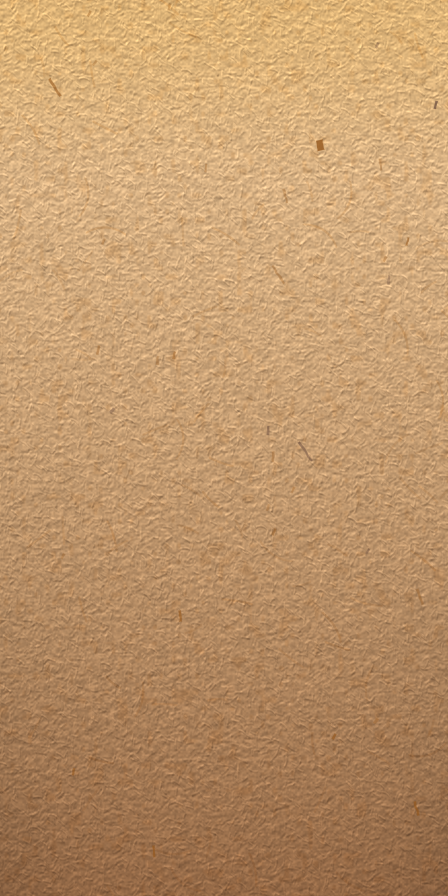
Give the GLSL for this texture, as a Shadertoy shader.

```glsl
// Recycled kraft cardboard: a warm vertical light falloff over matted fibres.
// The pulp is a height field of noise and short curved strokes, lit from above,
// with amber strands and a few dark flecks scattered by hash.

float hash(vec2 p) {
    return fract(sin(dot(p, vec2(127.1, 311.7))) * 43758.5453);
}

vec2 hash2(vec2 p) {
    return vec2(hash(p), hash(p + 19.7));
}

float noise(vec2 p) {
    vec2 i = floor(p), f = fract(p);
    f = f * f * (3.0 - 2.0 * f);
    return mix(mix(hash(i), hash(i + vec2(1, 0)), f.x),
               mix(hash(i + vec2(0, 1)), hash(i + vec2(1, 1)), f.x), f.y);
}

vec2 rotate(vec2 p, float angle) {
    float c = cos(angle), s = sin(angle);
    return vec2(c * p.x + s * p.y, c * p.y - s * p.x);
}

// One curved fibre per cell; only the given share of cells holds one
float fibres(vec2 p, float cells, float halfWidth, float share, float seed) {
    vec2 q = p * cells, cell = floor(q);
    float soft = cells / iResolution.x;
    float cover = 0.0;
    for (int y = -1; y <= 1; y++) {
        for (int x = -1; x <= 1; x++) {
            vec2 id = cell + vec2(x, y);
            vec2 rnd = hash2(id + seed);
            vec2 d = rotate(q - id - hash2(id + seed + 41.3), rnd.x * 6.283);
            d.y += (rnd.y - 0.5) * d.x * d.x;
            float reach = 0.25 + 0.4 * rnd.y;
            float dist = length(vec2(max(abs(d.x) - reach, 0.0), d.y));
            float stroke = 1.0 - smoothstep(halfWidth - 0.5 * soft, halfWidth + 0.7 * soft, dist);
            float present = step(hash(id + seed + 83.1), share);
            cover = max(cover, stroke * present * (0.5 + 0.5 * rnd.x));
        }
    }
    return cover;
}

float pulpHeight(vec2 p) {
    vec2 warped = p + 0.010 * vec2(noise(p * 45.0), noise(p * 45.0 + 57.0));
    return 0.65 * noise(rotate(warped, -0.3) * vec2(74.0, 112.0))
         + 0.62 * noise(rotate(warped, 0.6) * vec2(130.0, 185.0))
         + 0.38 * fibres(p, 62.0, 0.10, 0.7, 3.0)
         + 0.22 * fibres(p, 25.0, 0.04, 0.4, 11.0);
}

void mainImage(out vec4 fragColor, in vec2 fragCoord) {
    vec2 p = fragCoord / iResolution.x;
    float height = iResolution.y / iResolution.x;
    float y = p.y / height;
    float pixel = 1.0 / iResolution.x;

    // Light falloff, yellower at the very top and a little dimmer in the lower corners
    vec3 color = mix(vec3(0.58, 0.41, 0.275), vec3(0.875, 0.725, 0.54), 1.0 - pow(1.0 - y, 1.5));
    color *= mix(vec3(1.0), vec3(0.995, 0.975, 0.87), smoothstep(0.78, 1.0, y));
    color *= 1.0 - 0.09 * pow(abs(p.x - 0.5) * 2.0, 3.0) * pow(1.0 - y, 3.0);

    // Relief of the pulp and its uneven tone
    float relief = pulpHeight(p) - pulpHeight(p + vec2(-0.0015, 0.004));
    color *= 1.0 + vec3(0.25, 0.275, 0.30) * clamp(relief, -0.9, 0.8);
    color *= 1.0 + 0.05 * (noise(p * 60.0 + 9.0) - 0.5);
    color *= 1.0 + 0.15 * (noise(p * 230.0 + 3.0) - 0.5);

    // Faint amber stains and strands
    float stain = smoothstep(0.62, 0.95, noise(p * vec2(75.0, 55.0) + 31.0));
    float strand = fibres(p, 15.0, 0.035, 0.2, 29.0);
    color *= mix(vec3(1.0), vec3(0.94, 0.87, 0.76), 0.45 * stain + 0.6 * strand);

    // Flecks: mostly thin upright splinters, now and then a stout dark chip
    for (int i = 0; i < 34; i++) {
        vec2 key = vec2(float(i), 5.3);
        vec2 rnd = hash2(key + 2.0);
        float chip = step(0.88, rnd.y);
        vec2 d = p - hash2(key) * vec2(1.0, height);
        d = rotate(d, (rnd.x - 0.5) * 1.3);
        d.x += 0.003 * (noise(p * 110.0) - 0.5);
        vec2 size = mix(vec2(0.0024, 0.006 + 0.020 * rnd.x * rnd.x),
                        vec2(0.004 + 0.006 * rnd.x, 0.011), chip);
        size.x *= 0.65 + 0.5 * noise(p * 85.0);
        vec2 edge = abs(d) - size;
        float dist = length(max(edge, 0.0)) + min(max(edge.x, edge.y), 0.0);
        float mask = 1.0 - smoothstep(-0.5 * pixel, pixel, dist);
        vec3 tint = mix(vec3(0.58, 0.34, 0.11), vec3(0.36, 0.25, 0.21), step(0.8, hash(key + 7.0)));
        color = mix(color, tint, mask * mix(0.3 + 0.5 * rnd.y * rnd.y, 0.8, chip));
    }

    fragColor = vec4(clamp(color, 0.0, 1.0), 1.0);
}
```
